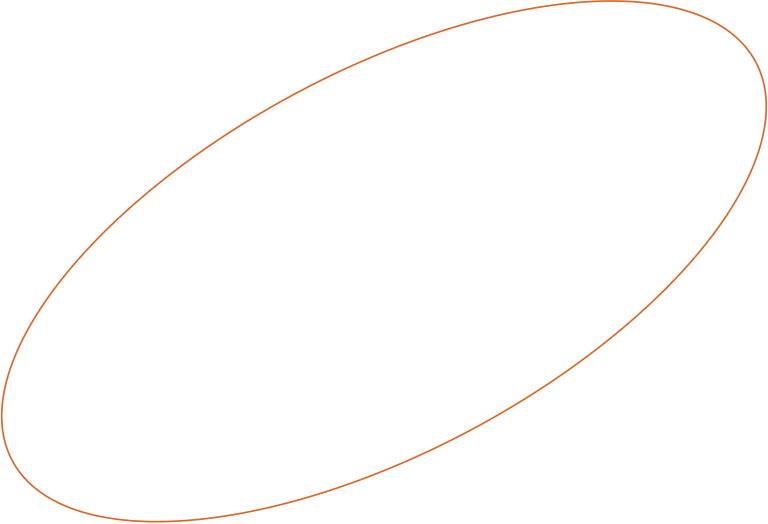
This background is drawn by a WebGL 1 fragment shader. Its source:

```glsl
precision highp float;
// Draws a thin orange slanted ellipse outline on a white background.

uniform vec2 u_resolution;

const vec3 PAPER = vec3(1.0);
const vec3 ORANGE = vec3(0.86, 0.40, 0.16);

// Lengths are in units of the canvas height, measured from its middle.
const vec2 CENTER = vec2(0.0, 0.0013);
const vec2 HALF_EXTENT = vec2(0.7295, 0.4968);
const float SLANT = 0.5946;
const float HALF_WIDTH = 0.0016;

// Approximate signed distance to a slanted ellipse that fits a box:
// slant 0 is upright, slant 1 collapses onto the box diagonal.
float slantedEllipse(vec2 p, vec2 halfExtent, float slant) {
  vec2 q = p / halfExtent;
  vec2 skewed = (q - slant * q.yx) / (1.0 - slant * slant);
  float radius = sqrt(max(dot(q, skewed), 1e-6));
  vec2 gradient = skewed / (halfExtent * radius);
  return (radius - 1.0) / max(length(gradient), 1e-4);
}

// Smooth coverage of a line around distance zero.
float stroke(float dist, float halfWidth, float pixel) {
  return clamp(0.5 + (halfWidth - abs(dist)) / pixel, 0.0, 1.0);
}

void main() {
  float pixel = 1.0 / u_resolution.y;
  vec2 p = (gl_FragCoord.xy - 0.5 * u_resolution) * pixel;

  float dist = slantedEllipse(p - CENTER, HALF_EXTENT, SLANT);
  float line = stroke(dist, HALF_WIDTH, pixel);

  gl_FragColor = vec4(mix(PAPER, ORANGE, line), 1.0);
}
```
